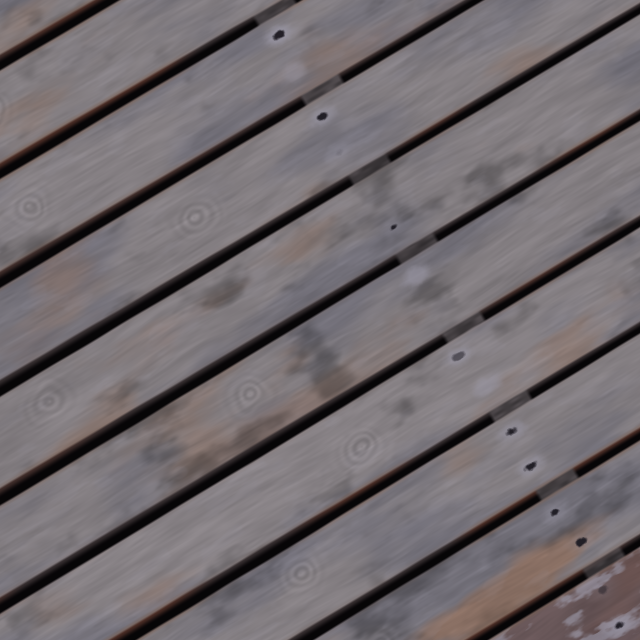
Give the GLSL for this texture, as a three.js fragment shader.

```glsl
// Weathered grey deck boards running diagonally, with dark gaps, a joist line, nail marks and worn patches.
varying vec2 vUv;

// Layout, in canvas units; "row" counts the gaps downward from the top left
const float FIRST_GAP = 0.9023;    // height of gap 0 on the left edge
const float GAP_STEP = 0.1697;     // vertical distance between gaps
const float SLOPE = 0.583;
const float FAN = 0.0035;          // perspective: lower gaps are steeper
const float BOARD_PITCH = 0.146;   // distance between gaps across the boards
const vec2 ALONG = vec2(0.859, 0.511);
const float GAP_HALF_LEFT = 0.077; // half gap, as a fraction of a row
const float GAP_HALF_RIGHT = 0.056;
const float EDGE_SOFT = 0.016;
const float JOIST_POS = 0.872;
const float JOIST_HALF = 0.034;
const float NAIL_POS = 0.850;
const float WORN_ROW = 8.0;        // rows from here on are stained and flaking

// Colours
const vec3 WOOD_LIGHT = vec3(0.520, 0.498, 0.512);
const vec3 WOOD_COOL = vec3(0.450, 0.440, 0.476);
const vec3 WOOD_WARM = vec3(0.540, 0.430, 0.375);
const vec3 WOOD_WORN = vec3(0.370, 0.285, 0.290);
const vec3 STAIN_PALE = vec3(0.610, 0.600, 0.660);
const vec3 NAIL_DARK = vec3(0.130, 0.120, 0.150);
const vec3 GAP_BLACK = vec3(0.025, 0.018, 0.025);
const vec3 GAP_SIDE = vec3(0.215, 0.185, 0.190);
const vec3 GAP_RUST = vec3(0.330, 0.175, 0.130);
const vec3 JOIST_GREY = vec3(0.285, 0.265, 0.275);

float hash(vec2 p) {
  vec3 q = fract(vec3(p.xyx) * 0.1031);
  q += dot(q, q.yzx + 33.33);
  return fract((q.x + q.y) * q.z);
}

float noise(vec2 p) {
  vec2 i = floor(p), f = fract(p);
  f = f * f * (3.0 - 2.0 * f);
  return mix(mix(hash(i), hash(i + vec2(1.0, 0.0)), f.x),
             mix(hash(i + vec2(0.0, 1.0)), hash(i + 1.0), f.x), f.y);
}

float fbm(vec2 p) {
  float sum = 0.0, amp = 0.53;
  for (int i = 0; i < 4; i++) {
    sum += amp * noise(p);
    p = p * 2.03 + 17.7;
    amp *= 0.5;
  }
  return sum;
}

vec3 boardColor(float row, float along) {
  float id = floor(row), f = fract(row);
  vec2 p = vec2(along + id * 7.31, row * BOARD_PITCH + id * 3.17) + 20.0;

  // Broad tone, warm blotches and dark smudges
  vec3 col = mix(WOOD_COOL, WOOD_LIGHT, smoothstep(0.32, 0.60, fbm(p * vec2(4.0, 11.0))));
  col *= 0.98 + 0.04 * hash(vec2(id, 5.0));
  float warm = smoothstep(0.55, 0.82, fbm(p * vec2(5.0, 13.0) + 41.0));
  col = mix(col, WOOD_WARM, warm * (0.5 + 0.4 * step(WORN_ROW - 1.0, id)));
  col *= 1.0 - 0.25 * smoothstep(0.60, 0.85, fbm(p * vec2(10.0, 18.0) + 83.0));

  // Stained last board with pale flakes
  float worn = step(WORN_ROW, id);
  col = mix(col, WOOD_WORN, worn * 0.75);
  float flake = smoothstep(0.56, 0.70, fbm(p * vec2(18.0, 40.0) + 9.0));
  col = mix(col, STAIN_PALE, flake * mix(0.10, 0.65, worn));

  // Grain streaks and fine fibres
  vec2 g = p + vec2(0.0, 0.012 * noise(p * 7.0));
  col *= 1.0 + 0.17 * (fbm(g * vec2(10.0, 95.0)) - 0.5);
  col *= 1.0 + 0.07 * (noise(g * vec2(32.0, 260.0)) - 0.5);

  // One faint ringed knot per board
  vec2 knot = vec2(0.1 + 0.65 * hash(vec2(id, 21.0)), 0.35 + 0.3 * hash(vec2(id, 22.0)));
  float r = length(vec2((along - knot.x) * 0.8, (f - knot.y) * BOARD_PITCH));
  r += 0.012 * (noise(p * 40.0) - 0.5);
  col *= 1.0 + 0.07 * exp(-r * r * 1500.0) * cos(r * 480.0);

  // Two nail marks with pale stains where the board crosses the joist
  for (int k = 0; k < 2; k++) {
    vec2 seed = vec2(id, 31.0 + float(k));
    vec2 q = vec2(along - NAIL_POS + 0.02 * (hash(seed) - 0.5),
                  (f - (k == 0 ? 0.25 : 0.68)) * BOARD_PITCH);
    float d = length(q * vec2(0.8, 1.3)) + 0.012 * (fbm(p * 70.0) - 0.5);
    float pale = 1.0 - smoothstep(0.006, 0.026, d);
    col = mix(col, STAIN_PALE, 0.65 * pale * hash(seed + 50.0));
    float dark = 1.0 - smoothstep(0.003, 0.009, d);
    col = mix(col, NAIL_DARK, dark * smoothstep(0.3, 0.7, hash(seed + 70.0)));
  }
  return col;
}

void main() {
  float row = (FIRST_GAP + SLOPE * vUv.x - vUv.y) / (GAP_STEP - FAN * vUv.x);
  float along = dot(vUv, ALONG);
  float gapId = floor(row + 0.5);
  float d = row - gapId;
  float halfGap = mix(GAP_HALF_LEFT, GAP_HALF_RIGHT, smoothstep(0.1, 1.2, along));
  halfGap += 0.007 * (noise(vec2(along * 14.0, gapId * 9.0)) - 0.5);

  vec3 col = boardColor(row, along);

  // Rusty tint along the board edges and a thin worn rim below each gap
  float rust = smoothstep(0.45, 0.75, noise(vec2(along * 5.0, gapId * 3.7 + 11.0)));
  float edge = 1.0 - smoothstep(0.0, 0.055, abs(d) - halfGap);
  col = mix(col, WOOD_WARM * 0.9, edge * (0.15 + 0.45 * rust));

  // Gap: lit side face above, black below, joist showing across it
  float depth = smoothstep(-halfGap, halfGap * 0.15, d);
  vec3 gap = mix(mix(GAP_SIDE, GAP_RUST, rust * 0.7), GAP_BLACK, depth);
  float joist = 1.0 - smoothstep(JOIST_HALF - 0.004, JOIST_HALF + 0.004, abs(along - JOIST_POS));
  vec3 joistCol = JOIST_GREY * (0.8 + 0.4 * noise(vec2(along * 60.0, row * 30.0)));
  gap = mix(gap, joistCol, joist * mix(0.7, 0.95, hash(vec2(gapId, 61.0))));
  col = mix(gap, col, smoothstep(-EDGE_SOFT, EDGE_SOFT, abs(d) - halfGap));

  gl_FragColor = vec4(col, 1.0);
}
```
